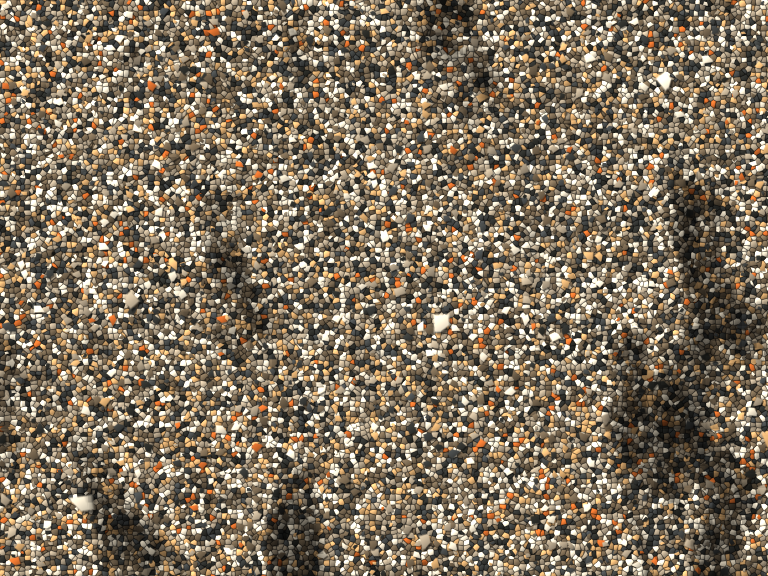
This texture is drawn by a Shadertoy shader. Its source:

```glsl
// Coarse sunlit beach sand: mixed mineral grains, shell chips and shaded hollows.
#define GRAINS 112.0      // small grains per canvas height
#define CHIPS 64.0        // cells of larger grains per canvas height
#define SHELLS 10.0       // cells of rare shell pieces per canvas height
#define CHIP_DENSITY 0.42
#define SHELL_DENSITY 0.15
#define GAP_SHADE 0.38    // brightness between grains
#define HOLLOW_SHADE 0.30 // brightness inside hollows
#define SUNLIGHT 1.13
#define LIGHT vec2(-0.6, 0.8)
#define SAMPLES 2

// Three random values per cell
vec3 hash3(vec2 p) {
    vec3 v = fract(p.xyx * vec3(0.1031, 0.1030, 0.0973));
    v += dot(v, v.yxz + 33.33);
    return fract((v.xxy + v.yzz) * v.zyx);
}

float valueNoise(vec2 p) {
    vec2 cell = floor(p), f = fract(p);
    f = f * f * (3.0 - 2.0 * f);
    float low = mix(hash3(cell).x, hash3(cell + vec2(1, 0)).x, f.x);
    float high = mix(hash3(cell + vec2(0, 1)).x, hash3(cell + vec2(1, 1)).x, f.x);
    return mix(low, high, f.y);
}

// Upright, slightly slanted hollows in the sand: 0 in shade, 1 in sun
float sunExposure(vec2 p) {
    p.x += 0.22 * p.y + 0.10 * valueNoise(p * 4.0 + 7.0);
    vec2 q = p * vec2(6.5, 3.2) + 20.0;
    float height = 0.55 * valueNoise(q) + 0.28 * valueNoise(q * 2.1 + 5.0)
                 + 0.17 * valueNoise(q * 4.7 + 11.0);
    return smoothstep(0.22, 0.50, height);
}

// Mineral colour chosen by share
vec3 mineral(float pick, float tone) {
    vec3 slate = mix(vec3(0.17, 0.17, 0.15), vec3(0.24, 0.25, 0.25), tone);
    vec3 brown = vec3(0.42, 0.36, 0.28);
    vec3 taupe = vec3(0.64, 0.58, 0.49);
    vec3 ochre = vec3(0.82, 0.64, 0.42);
    vec3 rust = vec3(0.78, 0.40, 0.17);
    vec3 cream = vec3(0.97, 0.92, 0.82);
    vec3 color = cream;
    if (pick < 0.21) color = slate;
    else if (pick < 0.44) color = brown;
    else if (pick < 0.67) color = taupe;
    else if (pick < 0.79) color = ochre;
    else if (pick < 0.815) color = rust;
    return color * mix(0.84, 1.14, tone);
}

// Tightly packed angular grains with dark gaps
vec3 packedGrains(vec2 p) {
    vec2 g = p * GRAINS, base = floor(g), toNearest = vec2(0);
    float nearest = 9.0, second = 9.0;
    vec3 traits = vec3(0);
    for (int j = -1; j <= 1; j++)
    for (int i = -1; i <= 1; i++) {
        vec2 cell = base + vec2(i, j);
        vec3 h = hash3(cell + 31.0);
        vec2 q = g - cell - 0.1 - 0.8 * h.xy;
        float d = length(q) - 0.25 * h.z;
        if (d < nearest) {
            second = nearest;
            nearest = d;
            toNearest = q;
            traits = hash3(cell + 83.0);
        } else second = min(second, d);
    }
    float gap = mix(GAP_SHADE, 1.0, smoothstep(0.0, 0.28, second - nearest));
    float facet = 1.0 + 0.40 * dot(toNearest, LIGHT);
    return mineral(traits.x, traits.y) * gap * facet;
}

// Rotated sliver with one corner cut off
float chipDistance(vec2 q, vec3 h, float radius) {
    float a = 6.2832 * h.y;
    q = mat2(cos(a), -sin(a), sin(a), cos(a)) * q;
    float d = max(abs(q.x) * mix(0.65, 1.0, h.z), abs(q.y) * mix(1.4, 1.0, h.x));
    return max(d, 1.25 * dot(q, vec2(0.8, 0.6))) - radius;
}

// Loose chips lying on top, each with a small cast shadow
vec3 scatterChips(vec3 color, vec2 p, float scale, float density, float size, float paleness) {
    vec2 g = p * scale, base = floor(g);
    for (int j = -1; j <= 1; j++)
    for (int i = -1; i <= 1; i++) {
        vec2 cell = base + vec2(i, j);
        vec3 h = hash3(cell + scale), k = hash3(cell + scale + 157.0);
        if (h.z > density) continue;
        vec2 q = g - cell - 0.2 - 0.6 * h.xy;
        float radius = size * mix(0.65, 1.5, k.x * k.x * k.x);
        float edge = 0.22 * radius;
        float shadow = 1.0 - smoothstep(-edge, edge, chipDistance(q + LIGHT * radius * 0.5, k, radius));
        float cover = 1.0 - smoothstep(-edge, edge, chipDistance(q, k, radius));
        float pick = mix(paleness, 1.0, fract(h.x * 17.0 + k.z * 5.0));
        vec3 chip = mineral(pick, h.y) * (1.0 + 0.15 * dot(q, LIGHT) / radius);
        color = mix(color * (1.0 - 0.5 * shadow), chip, cover);
    }
    return color;
}

vec3 sand(vec2 p) {
    vec3 color = packedGrains(p);
    color = scatterChips(color, p, CHIPS, CHIP_DENSITY, 0.29, 0.0);
    color = scatterChips(color, p, SHELLS, SHELL_DENSITY, 0.10, 0.45);
    float catchLight = 0.35 * hash3(floor(p * GRAINS * 0.7)).y;
    float exposure = min(1.0, sunExposure(p) + catchLight);
    return color * SUNLIGHT * mix(HOLLOW_SHADE, 1.0, exposure);
}

void mainImage(out vec4 fragColor, in vec2 fragCoord) {
    vec3 total = vec3(0);
    for (int j = 0; j < SAMPLES; j++)
    for (int i = 0; i < SAMPLES; i++) {
        vec2 offset = (vec2(i, j) + 0.5) / float(SAMPLES) - 0.5;
        total += sand((fragCoord + offset) / iResolution.y);
    }
    fragColor = vec4(min(total / float(SAMPLES * SAMPLES), 1.0), 1.0);
}
```
